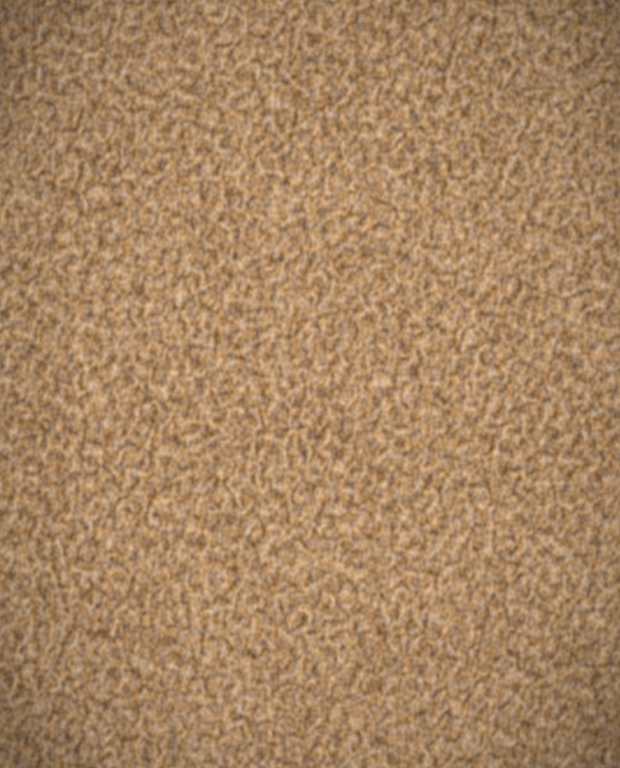
Give the GLSL for this texture, as a WebGL 2 fragment shader.

```glsl
#version 300 es
precision highp float;
// Coarse, softly focused sand under a gentle vignette.
// Warped gradient noise, stretched along a steep diagonal, forms the grains;
// slower noise adds mottling, and separate noise shifts the tint of the grains.

uniform vec2 u_resolution;
out vec4 fragColor;

// Unit gradient with a pseudo-random direction for one lattice point
vec2 latticeGradient(vec2 cell) {
    uvec2 k = uvec2(ivec2(cell)) * uvec2(1597u, 3571u);
    uint h = (k.x ^ (k.y << 7)) + k.y;
    h = (h ^ (h >> 15)) * 73471u;
    h = (h ^ (h >> 13)) * 91283u;
    h ^= h >> 16;
    float angle = float(h & 65535u) / 65536.0 * 6.28318;
    return vec2(cos(angle), sin(angle));
}

float gradientNoise(vec2 p) {
    vec2 cell = floor(p);
    vec2 f = p - cell;
    vec2 w = f * f * f * (f * (f * 6.0 - 15.0) + 10.0);
    float a = dot(latticeGradient(cell), f);
    float b = dot(latticeGradient(cell + vec2(1, 0)), f - vec2(1, 0));
    float c = dot(latticeGradient(cell + vec2(0, 1)), f - vec2(0, 1));
    float d = dot(latticeGradient(cell + vec2(1, 1)), f - vec2(1, 1));
    return mix(mix(a, b, w.x), mix(c, d, w.x), w.y);
}

// Grain height: two soft octaves, leaning to the upper right
float grainHeight(vec2 p) {
    vec2 leaning = vec2(dot(p, vec2(0.92, -0.39)), dot(p, vec2(0.39, 0.92)));
    vec2 q = leaning * vec2(100.0, 74.0);
    q += 0.7 * vec2(gradientNoise(p * 47.0 + 31.0), gradientNoise(p * 47.0 + 87.0));
    float coarse = gradientNoise(q);
    float fine = gradientNoise(p * vec2(165.0, 145.0) + 211.0);
    return coarse * 0.9 + fine * 0.5;
}

void main() {
    vec2 p = gl_FragCoord.xy / u_resolution.y;
    vec2 fromCentre = gl_FragCoord.xy / u_resolution - 0.5;

    // Grains and broad patches of shade
    float mottle = gradientNoise(p * vec2(9.0, 6.0) + 17.0)
                 + gradientNoise(p * vec2(24.0, 17.0) + 53.0);
    float shade = grainHeight(p) + mottle * 0.11;

    // Dark hollows are brown, bright grains turn pale
    vec3 sand = vec3(0.708, 0.560, 0.409);
    sand += min(shade, 0.0) * vec3(0.33, 0.295, 0.24);
    sand += max(shade, 0.0) * vec3(0.265, 0.28, 0.295);

    // Ochre and greyish grains
    float warmth = gradientNoise(p * vec2(82.0, 70.0) + 139.0);
    sand += warmth * vec3(0.045, -0.005, -0.085);

    // Vignette
    float r2 = dot(fromCentre, fromCentre);
    sand *= 1.0 - 0.1 * r2 - 1.2 * r2 * r2;

    fragColor = vec4(clamp(sand, 0.0, 1.0), 1.0);
}
```
